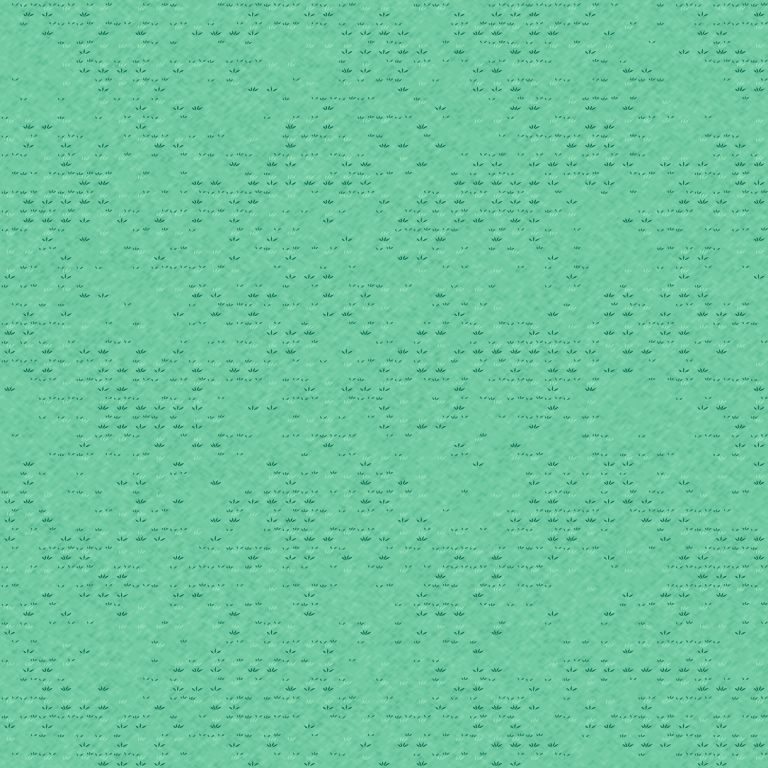
This pattern is drawn by a WebGL 1 fragment shader. Its source:

```glsl
precision highp float;
// Meadow of small grass tufts on a softly streaked green ground.
// A grid of cells offers fixed places for tufts; hashes and a layered-sine
// density decide which grow. Each tuft is a fan of leaf-shaped blades.

uniform vec2 u_resolution;

const float CELLS = 41.0;            // grid cells across the canvas
const float STREAK_SCALE = 2.3;      // ground streaks per cell
const float STREAK_STRENGTH = 0.72;
const float WIDE_CHANCE = 0.34;
const float PAIR_CHANCE = 0.40;
const float LIGHT_CHANCE = 0.42;
const float BLADE_WIDTH = 0.036;     // half width, in cells

const vec3 GROUND = vec3(0.440, 0.792, 0.634);
const vec3 GROUND_DARK = vec3(0.365, 0.735, 0.575);
const vec3 GROUND_LIGHT = vec3(0.515, 0.835, 0.685);
const vec3 GRASS_DARK = vec3(0.075, 0.450, 0.345);
const vec3 GRASS_MID = vec3(0.150, 0.520, 0.405);
const vec3 GRASS_LIGHT = vec3(0.630, 0.900, 0.755);

float hash(vec2 p) {
  return fract(sin(dot(p, vec2(127.1, 311.7))) * 43758.5453);
}

mat2 rotation(float angle) {
  float c = cos(angle), s = sin(angle);
  return mat2(c, -s, s, c);
}

// Leaf shape from the origin to the tip, widest in its middle.
float blade(vec2 p, vec2 tip, float halfWidth, float soft) {
  float t = clamp(dot(p, tip) / dot(tip, tip), 0.0, 1.0);
  float radius = halfWidth * (0.15 + 3.4 * t * (1.0 - t));
  return 1.0 - smoothstep(-soft, soft, length(p - tip * t) - radius);
}

// Fan of blades around a lean angle, longer towards the right.
float tuft(vec2 p, float blades, float size, float lean, float spread, float soft) {
  float cover = 0.0;
  for (int i = 0; i < 4; i++) {
    if (float(i) >= blades) break;
    float f = float(i) / (blades - 1.0);
    float angle = lean + spread * (2.0 * f - 1.0);
    vec2 tip = vec2(sin(angle), cos(angle)) * size * mix(0.72, 1.0, f);
    vec2 root = vec2((f - 0.5) * size * 0.65, 0.0);
    cover = max(cover, blade(p - root, tip, BLADE_WIDTH, soft));
  }
  return cover;
}

// Signed shade of short strokes, one per cell of a turned grid.
float streaks(vec2 p, float angle, float seed, float soft) {
  vec2 q = rotation(angle) * p * vec2(STREAK_SCALE) * vec2(1.0);
  q *= vec2(0.75, 2.0);
  q.x += 0.5 * mod(floor(q.y), 2.0);
  vec2 id = floor(q);
  vec2 local = fract(q) - 0.5;
  local.y += 0.3 * (hash(id + seed + 3.7) - 0.5);
  float stroke = 1.0 - smoothstep(0.2, 0.5 + soft, length(local));
  return stroke * (2.0 * hash(id + seed) - 1.0);
}

// Tuft density, drifting slowly over the meadow.
float density(vec2 id) {
  float waves = sin(id.x * 0.53 + 1.7 * sin(id.y * 0.31))
              + sin(id.y * 0.67 - 1.3 * sin(id.x * 0.37 + 2.0))
              + 0.7 * sin((id.x + id.y) * 0.91 + 1.0);
  return clamp(1.0 + 0.36 * waves, 0.1, 1.8);
}

float grows(vec2 id, float seed, float chance) {
  return step(hash(id + seed), chance * density(id));
}

void main() {
  float unit = min(u_resolution.x, u_resolution.y);
  vec2 p = gl_FragCoord.xy / unit * CELLS;
  float soft = 0.6 * CELLS / unit;
  vec2 id = floor(p);
  vec2 q = fract(p);

  // Ground with crossing strokes
  float shade = streaks(p, 0.7, 11.0, soft) + 0.75 * streaks(p, -0.6, 47.0, soft);
  shade *= STREAK_STRENGTH;
  vec3 color = mix(GROUND, GROUND_LIGHT, clamp(shade, 0.0, 1.0));
  color = mix(color, GROUND_DARK, clamp(-shade, 0.0, 1.0));

  // Pale tufts, leaning to the right
  float pale = tuft(q - vec2(0.47, 0.44), 3.0, 0.29, 0.5, 0.35, soft);
  color = mix(color, GRASS_LIGHT, 0.75 * pale * grows(id, 5.3, LIGHT_CHANCE));

  // Small dark sprigs, two places in each cell
  for (int i = 0; i < 2; i++) {
    float side = float(i);
    float seed = 17.9 + 8.3 * side;
    vec2 root = vec2(0.22 + 0.55 * side, 0.65 + 0.05 * side);
    float blades = 2.0 + step(0.6, hash(id + seed + 2.1));
    float sprig = tuft(q - root, blades, 0.19, 0.25, 0.7, soft);
    color = mix(color, GRASS_MID, sprig * grows(id, seed, PAIR_CHANCE));
  }

  // Wide dark tufts
  float count = 3.0 + step(0.5, hash(id + 71.3));
  float wide = tuft(q - vec2(0.48, 0.13), count, 0.27, 0.1, 0.95, soft);
  color = mix(color, GRASS_DARK, wide * grows(id, 39.1, WIDE_CHANCE));

  gl_FragColor = vec4(color, 1.0);
}
```
